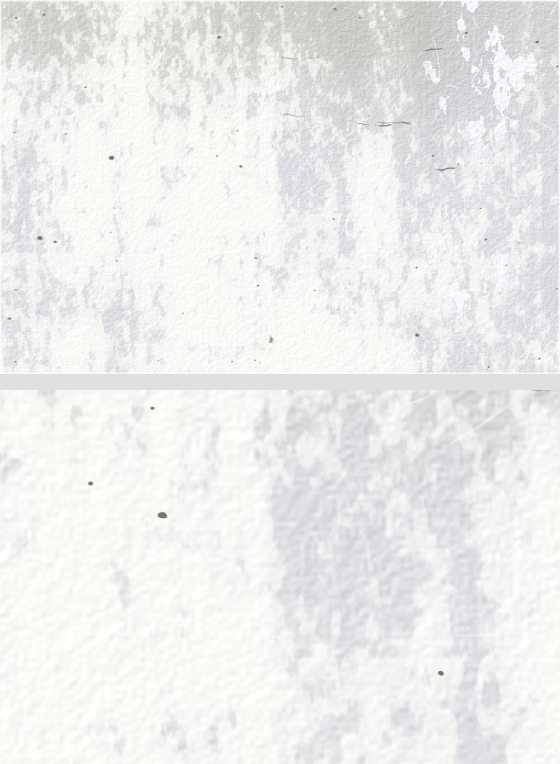
Top, the full canvas; bottom, a detail of the centre.
This texture is drawn by a WebGL 1 fragment shader. Its source:

```glsl
precision highp float;
// Weathered whitewashed plaster wall with grey run-off stains, flakes, pits and cracks.

uniform vec2 u_resolution;

#define WHITE_WASH vec3(0.982, 0.980, 0.970)
#define COOL_STAIN vec3(0.845, 0.847, 0.872)
#define WARM_STAIN vec3(0.785, 0.787, 0.770)
#define FLAKE_WHITE vec3(0.975, 0.980, 0.995)
#define PIT_BROWN vec3(0.36, 0.33, 0.27)
#define GRAIN_SCALE 130.0
#define GRAIN_DEPTH 0.125
#define PIT_CELLS 15.0
#define PIT_SHARE 0.16
#define CRACKS 6
#define SCRATCHES 36

float hash(vec2 p) {
  return fract(sin(dot(p, vec2(127.1, 311.7))) * 43758.5453);
}

float noise(vec2 p) {
  vec2 i = floor(p), f = fract(p);
  f = f * f * (3.0 - 2.0 * f);
  return mix(mix(hash(i), hash(i + vec2(1.0, 0.0)), f.x),
             mix(hash(i + vec2(0.0, 1.0)), hash(i + 1.0), f.x), f.y);
}

float fbm(vec2 p) {
  float sum = 0.0, amp = 0.5;
  for (int i = 0; i < 5; i++) {
    sum += amp * noise(p);
    p = mat2(1.6, 1.2, -1.2, 1.6) * p + 7.3;
    amp *= 0.5;
  }
  return sum;
}

// Vertical run-off: octaves stay aligned with the y axis.
float streaks(vec2 p) {
  return 0.40 * noise(p * vec2(13.0, 2.2)) + 0.3 * noise(p * vec2(34.0, 4.5) + 3.1)
       + 0.30 * noise(p * vec2(100.0, 10.0) + 8.7);
}

float bump(vec2 d) { return exp(-dot(d, d)); }

// Height of the plaster skin, used for side lighting.
float height(vec2 p) {
  return 0.6 * noise(p * GRAIN_SCALE) + 0.4 * noise(p * GRAIN_SCALE * 0.45 + 5.0)
       + 0.5 * noise(p * GRAIN_SCALE * 1.9 + 9.0);
}

// Where dirt gathers: top edge, upper centre, right side, left edge, lower left.
float dirtRegion(vec2 uv) {
  float top = smoothstep(0.70, 1.0, uv.y);
  float centre = bump((uv - vec2(0.61, 0.86)) / vec2(0.17, 0.30));
  float column = bump((uv - vec2(0.54, 0.50)) / vec2(0.055, 0.17));
  float right = smoothstep(0.68, 0.82, uv.x);
  float left = 1.0 - smoothstep(0.02, 0.12, uv.x);
  float patchLow = bump((uv - vec2(0.15, 0.17)) / vec2(0.12, 0.08));
  return 0.28 * top + 0.42 * centre + 0.30 * column + 0.40 * right + 0.28 * left + 0.34 * patchLow;
}

float pits(vec2 p, float px) {
  vec2 cell = floor(p * PIT_CELLS);
  vec2 centre = (cell + 0.2 + 0.6 * vec2(hash(cell + 1.7), hash(cell + 5.3))) / PIT_CELLS;
  float radius = 0.0010 + 0.0045 * pow(hash(cell + 9.1), 4.0);
  vec2 d = (p - centre) * vec2(0.8, 1.1);
  float dist = length(d) + 0.004 * (noise(p * 160.0) - 0.5);
  return step(hash(cell), PIT_SHARE) * (1.0 - smoothstep(radius - px, radius + px, dist));
}

float cracks(vec2 p, float px) {
  float ink = 0.0;
  for (int i = 0; i < CRACKS; i++) {
    float k = float(i);
    vec2 centre = vec2(mix(0.72, 1.22, hash(vec2(k, 2.0))), mix(0.55, 0.93, hash(vec2(k, 4.0))));
    float wave = 0.035 * (fbm(vec2(p.x * 16.0, k * 5.0)) - 0.5);
    float reach = mix(0.03, 0.10, hash(vec2(k, 6.0)));
    float width = 0.0035 * noise(vec2(p.x * 45.0, k)) + px * 0.6;
    float along = 1.0 - smoothstep(reach * 0.6, reach, abs(p.x - centre.x));
    float line = 1.0 - smoothstep(0.0, width, abs(p.y - centre.y - wave));
    ink = max(ink, line * along * smoothstep(0.2, 0.7, noise(vec2(p.x * 30.0, k + 3.0))));
  }
  return ink;
}

float scratches(vec2 p, float aspect, float px) {
  float ink = 0.0;
  for (int i = 0; i < SCRATCHES; i++) {
    float k = float(i);
    vec2 centre = vec2(aspect * sqrt(hash(vec2(k, 11.0))), hash(vec2(k, 13.0)));
    float angle = 3.14 * hash(vec2(k, 17.0));
    vec2 dir = vec2(cos(angle), sin(angle)), d = p - centre;
    float reach = mix(0.015, 0.06, hash(vec2(k, 19.0)));
    float across = abs(dot(d, vec2(-dir.y, dir.x)) + 0.004 * (noise(p * 25.0) - 0.5));
    float along = 1.0 - smoothstep(reach * 0.5, reach, abs(dot(d, dir)));
    ink = max(ink, along * (1.0 - smoothstep(0.0, 0.001 + px, across)));
  }
  return ink;
}

void main() {
  vec2 uv = gl_FragCoord.xy / u_resolution;
  float aspect = u_resolution.x / u_resolution.y, px = 1.0 / u_resolution.y;
  vec2 p = vec2(uv.x * aspect, uv.y);

  // Stains: a soft wash plus crisp chips where the skin has worn through.
  float speckle = fbm(p * vec2(48.0, 30.0)) - 0.48;
  float chips = fbm(p * vec2(95.0, 60.0) + 14.0) - 0.48;
  float stain = dirtRegion(uv) + 0.75 * (streaks(p) - 0.5)
              + 0.85 * (fbm(p * vec2(6.0, 4.0) + 2.0) - 0.48) + 0.5 * speckle;
  float wash = smoothstep(-0.30, 0.95, stain);
  float worn = smoothstep(0.14, 0.40, stain + 0.7 * speckle + 1.1 * chips);
  float amount = mix(wash, worn, 0.45);
  float warmth = smoothstep(0.40, 0.95, uv.y + 0.5 * (fbm(p * 4.0 + 20.0) - 0.5))
               * (1.0 - 0.55 * smoothstep(0.74, 0.84, uv.x));
  vec3 color = mix(WHITE_WASH, mix(COOL_STAIN, WARM_STAIN, warmth), amount);

  // Peeled flakes of bright paint, mostly on the right.
  float flakeZone = bump((uv - vec2(0.86, 0.84)) / vec2(0.09, 0.20))
                  + 0.8 * bump((uv - vec2(0.84, 0.32)) / vec2(0.07, 0.17));
  float flake = fbm(p * vec2(26.0, 11.0) + 31.0) + 0.13 * flakeZone + 0.4 * speckle + 0.3 * chips;
  color = mix(color, FLAKE_WHITE, 0.9 * smoothstep(0.63, 0.68, flake) * smoothstep(0.1, 0.4, flakeZone));

  // Side-lit grain, scratches and damage.
  float slope = height(p) - height(p + vec2(-0.003, 0.003));
  color += GRAIN_DEPTH * (0.55 + 0.45 * amount) * slope;
  color = mix(color, WHITE_WASH, 0.6 * scratches(p, aspect, px));
  color = mix(color, PIT_BROWN, 0.65 * cracks(p, px));
  color = mix(color, PIT_BROWN, 0.8 * pits(p, px));
  vec2 gouge = (p - vec2(0.485 * aspect, 0.095)) * mat2(1.0, -0.2, 0.0, 1.0);
  float gouged = bump(gouge / vec2(0.005, 0.022)) * smoothstep(0.3, 0.6, noise(p * 90.0));
  color = mix(color, PIT_BROWN, 0.65 * gouged);

  // Thin pale margin.
  vec2 margin = min(p, vec2(aspect, 1.0) - p);
  float edge = 1.0 - smoothstep(0.002, 0.006, min(margin.x, margin.y));
  gl_FragColor = vec4(clamp(mix(color, vec3(0.99), 0.8 * edge), 0.0, 1.0), 1.0);
}
```
